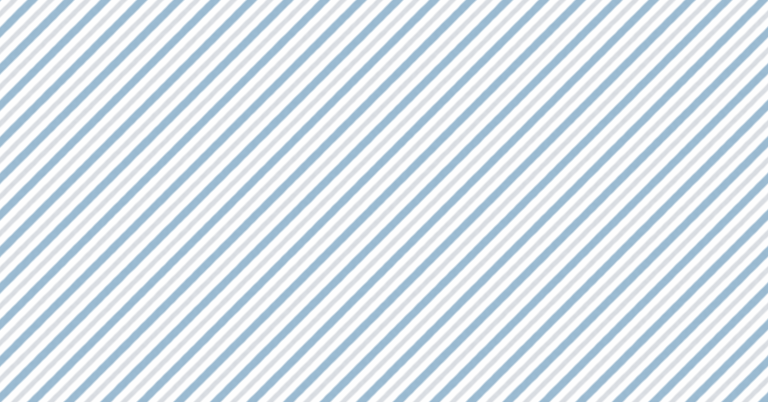
Reproduce this pattern procedurally as a WebGL 1 fragment shader.

```glsl
precision highp float;

uniform vec2 u_resolution;

vec2 hashGradient(vec2 cell) {
    float angle = 6.2832 * fract(sin(dot(cell, vec2(127.1, 311.7))) * 4375.85);
    return vec2(cos(angle), sin(angle));
}

float gradientNoise(vec2 p) {
    vec2 i = floor(p);
    vec2 f = fract(p);
    vec2 w = f * f * f * (f * (f * 6.0 - 15.0) + 10.0);
    float a = dot(hashGradient(i), f);
    float b = dot(hashGradient(i + vec2(1.0, 0.0)), f - vec2(1.0, 0.0));
    float c = dot(hashGradient(i + vec2(0.0, 1.0)), f - vec2(0.0, 1.0));
    float d = dot(hashGradient(i + vec2(1.0, 1.0)), f - vec2(1.0, 1.0));
    return mix(mix(a, b, w.x), mix(c, d, w.x), w.y);
}

// Coverage of a soft stripe centred at the given phase of each repeat
float stripe(float t, float centre, float halfWidth, float softness) {
    float dist = abs(fract(t - centre + 0.5) - 0.5);
    return 1.0 - smoothstep(halfWidth - softness, halfWidth + softness, dist);
}

void main() {
    // Eleven repeats down; the aspect ratio gives twenty-one across
    vec2 p = 11.0 * gl_FragCoord.xy / u_resolution.y;
    float pixel = 11.0 * 1.414 / u_resolution.y;
    float softness = max(0.05, 0.75 * pixel);

    // Diagonal phase with a slight roughness along the edges
    float t = p.x - p.y + 11.0;
    t += 0.012 * gradientNoise(p * 5.0);

    float blue = stripe(t, 0.89, 0.147, softness);
    float grey = stripe(t, 0.39, 0.093, softness);

    vec3 color = vec3(0.995);
    color = mix(color, vec3(0.85, 0.865, 0.885), grey);
    color = mix(color, vec3(0.605, 0.73, 0.82), blue);

    // Faint mottling in the inked areas
    color += 0.015 * gradientNoise(p * 8.0 + 31.0) * max(blue, grey);

    gl_FragColor = vec4(color, 1.0);
}
```
